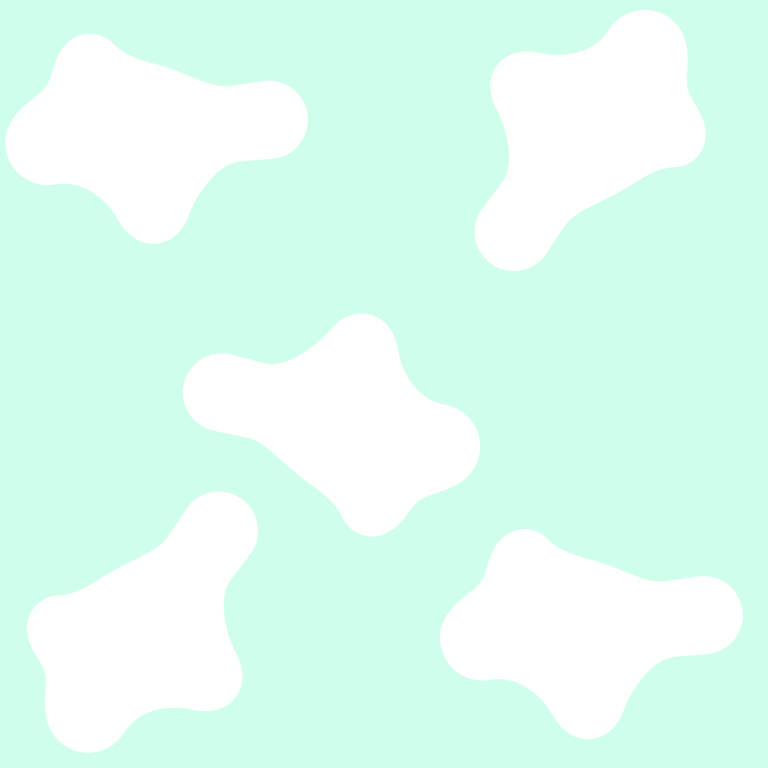
Reproduce this pattern procedurally as a Shadertoy shader.

```glsl
const vec3 MINT = vec3(0.81, 1.0, 0.92);
const vec3 WHITE = vec3(1.0);
const float CORE_RADIUS = 0.046;
const float FILLET = 0.079;

// Polynomial smooth union
float smoothMin(float a, float b, float k) {
    float h = max(k - abs(a - b), 0.0) / k;
    return min(a, b) - 0.25 * k * h * h;
}

vec2 rotate(vec2 p, float angle) {
    float c = cos(angle), s = sin(angle);
    return vec2(c * p.x - s * p.y, s * p.x + c * p.y);
}

// Shortest offset on a repeating unit tile
vec2 wrapOffset(vec2 d) {
    return d - floor(d + 0.5);
}

// Tapered arm from the origin to a round tip
float armDistance(vec2 p, vec2 tip, float coreRadius, float tipRadius) {
    float t = clamp(dot(p, tip) / dot(tip, tip), 0.0, 1.0);
    return length(p - tip * t) - mix(coreRadius, tipRadius, t);
}

// Four arms melted together: tip position in xy, tip radius in z
float blobDistance(vec2 p, float coreRadius, float fillet) {
    vec3 arms[4] = vec3[4](
        vec3( 0.156,  0.018, 0.051),
        vec3(-0.077,  0.088, 0.042),
        vec3(-0.132, -0.012, 0.055),
        vec3( 0.006, -0.104, 0.039));
    float d = 1.0;
    for (int i = 0; i < 4; i++) {
        d = smoothMin(d, armDistance(p, arms[i].xy, coreRadius, arms[i].z), fillet);
    }
    return d;
}

// Four corner blobs and a middle one, wrapped over the tile edges
float patternDistance(vec2 uv) {
    float d = 1.0;
    for (int i = 0; i < 5; i++) {
        vec2 cell = i < 4 ? vec2(i % 2, i / 2) : vec2(0.5);
        float middle = 4.0 * cell.x * (1.0 - cell.x);
        vec2 center = mix(vec2(0.194, 0.181), vec2(0.760, 0.826), cell)
                    - middle * vec2(0.035, 0.051);
        // Only blobs on the rising diagonal are turned
        float turn = cell.x == cell.y ? 48.0 + 180.0 * cell.x + 22.0 * middle : 0.0;
        vec2 local = rotate(wrapOffset(uv - center), -radians(turn));
        d = min(d, blobDistance(local, CORE_RADIUS, FILLET));
    }
    return d;
}

void mainImage(out vec4 fragColor, in vec2 fragCoord) {
    vec2 uv = fragCoord / iResolution.xy;
    float edge = 0.75 / min(iResolution.x, iResolution.y);
    float cover = 1.0 - smoothstep(-edge, edge, patternDistance(uv));
    fragColor = vec4(mix(MINT, WHITE, cover), 1.0);
}
```
